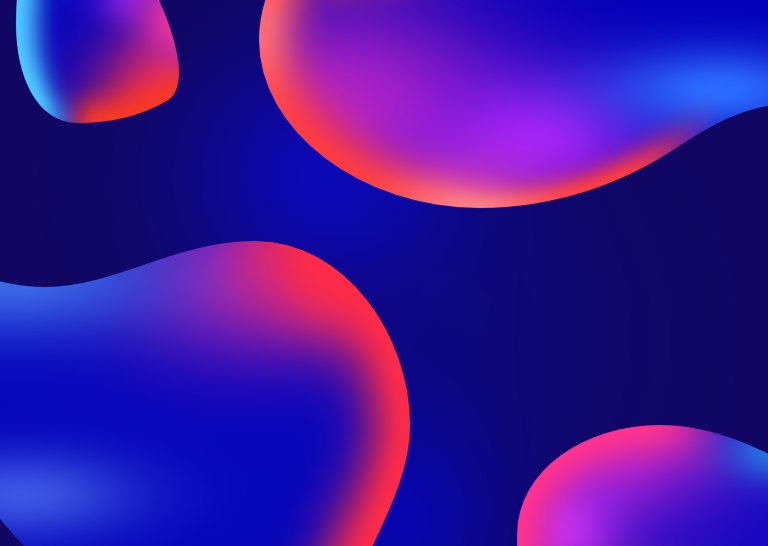
Write a WebGL 1 fragment shader that draws this background.

```glsl
precision highp float;
uniform vec2 u_resolution;

// Outline state: x is the squared distance, y is +1 inside and -1 outside
void addLine(vec2 p, vec2 a, vec2 b, inout vec2 outline) {
  vec2 e = b - a, w = p - a;
  vec2 q = w - e * clamp(dot(w, e) / dot(e, e), 0.0, 1.0);
  outline.x = min(outline.x, dot(q, q));
  if ((a.y > p.y) != (b.y > p.y) && w.x < e.x * w.y / e.y) outline.y = -outline.y;
}

void addCurve(vec2 p, vec2 a, vec2 b, vec2 c, vec2 d, inout vec2 outline) {
  vec2 last = a;
  for (int i = 1; i <= 16; i++) {
    float t = float(i) / 16.0, u = 1.0 - t;
    vec2 next = u * u * u * a + 3.0 * u * u * t * b + 3.0 * u * t * t * c + t * t * t * d;
    addLine(p, last, next, outline);
    last = next;
  }
}

float depthOf(vec2 outline) {
  return outline.y * sqrt(outline.x);
}

float glow(vec2 p, vec2 center, vec2 radius) {
  vec2 q = (p - center) / radius;
  return exp(-dot(q, q));
}

float rim(float depth, float width) {
  return exp(-depth * depth / (width * width));
}

vec3 backdrop(vec2 p) {
  vec3 col = mix(vec3(0.065, 0.025, 0.38), vec3(0.05, 0.03, 0.46), glow(p, vec2(4.5, 3.4), vec2(1.8)));
  col = mix(col, vec3(0.045, 0.03, 0.71), glow(p, vec2(3.3, 1.75), vec2(1.4, 1.25)));
  return mix(col, vec3(0.03, 0.02, 0.68), glow(p, vec2(4.0, 5.2), vec2(1.0, 1.2)));
}

vec3 paintTop(vec3 behind, vec2 p, float soft) {
  vec2 o = vec2(1e3, -1.0);
  addCurve(p, vec2(2.9, -0.5), vec2(2.7, -0.2), vec2(2.59, 0.1), vec2(2.59, 0.4), o);
  addCurve(p, vec2(2.59, 0.4), vec2(2.59, 1.3), vec2(3.6, 2.08), vec2(4.8, 2.08), o);
  addCurve(p, vec2(4.8, 2.08), vec2(5.5, 2.08), vec2(6.15, 1.86), vec2(6.65, 1.55), o);
  addCurve(p, vec2(6.65, 1.55), vec2(7.05, 1.3), vec2(7.4, 1.03), vec2(8.0, 1.03), o);
  addLine(p, vec2(8.0, 1.03), vec2(8.0, -0.6), o);
  addLine(p, vec2(8.0, -0.6), vec2(2.9, -0.5), o);
  float d = depthOf(o);
  vec3 col = vec3(0.01, 0.0, 0.72);
  col = mix(col, vec3(0.68, 0.13, 0.77), glow(p, vec2(3.5, 1.05), vec2(1.5, 1.1)));
  col = mix(col, vec3(0.64, 0.13, 0.96), glow(p, vec2(5.35, 1.4), vec2(1.15, 0.65)));
  col = mix(col, vec3(0.17, 0.42, 1.0), glow(p, vec2(7.2, 0.9), vec2(1.15, 0.42)));
  col = mix(col, vec3(0.88, 0.24, 0.75), 0.7 * glow(p, vec2(4.6, 1.95), vec2(0.8, 0.45)));
  // Warm lower edge, palest at its lowest point
  vec3 warm = mix(vec3(1.0, 0.23, 0.25), vec3(1.0, 0.5, 0.52), glow(p, vec2(4.7, 2.1), vec2(0.7, 0.5)));
  warm = mix(warm, vec3(1.0, 0.42, 0.46), glow(p, vec2(2.6, 0.3), vec2(0.6)));
  float width = mix(0.42, 0.2, smoothstep(3.2, 5.4, p.x));
  col = mix(col, warm, rim(d, width) * (1.0 - smoothstep(6.2, 7.3, p.x)));
  return mix(behind, col, smoothstep(-soft, soft, d));
}

vec3 paintLeft(vec3 behind, vec2 p, float soft) {
  vec2 o = vec2(1e3, -1.0);
  addCurve(p, vec2(-1.0, 2.4), vec2(-0.5, 2.68), vec2(0.0, 2.87), vec2(0.45, 2.87), o);
  addCurve(p, vec2(0.45, 2.87), vec2(1.15, 2.87), vec2(1.75, 2.41), vec2(2.55, 2.41), o);
  addCurve(p, vec2(2.55, 2.41), vec2(3.45, 2.41), vec2(4.1, 3.35), vec2(4.1, 4.25), o);
  addCurve(p, vec2(4.1, 4.25), vec2(4.1, 4.9), vec2(3.65, 5.5), vec2(3.3, 6.4), o);
  addCurve(p, vec2(3.3, 6.4), vec2(0.8, 6.4), vec2(0.3, 5.68), vec2(-0.6, 4.36), o);
  addLine(p, vec2(-0.6, 4.36), vec2(-1.0, 2.4), o);
  float d = depthOf(o);
  vec3 col = vec3(0.02, 0.02, 0.73);
  col = mix(col, vec3(0.63, 0.12, 0.68), glow(p, vec2(2.5, 2.75), vec2(1.2, 0.85)));
  col = mix(col, vec3(0.24, 0.42, 0.91), glow(p, vec2(0.1, 2.75), vec2(1.6, 0.6)));
  col = mix(col, vec3(0.25, 0.35, 0.9), 0.95 * glow(p, vec2(0.2, 4.95), vec2(1.15, 0.43)));
  col = mix(col, vec3(0.95, 0.17, 0.36), 0.85 * glow(p, vec2(3.25, 2.8), vec2(0.65, 0.6)));
  col = mix(col, vec3(1.0, 0.17, 0.28), rim(d, 0.48) * smoothstep(2.0, 3.3, p.x));
  return mix(behind, col, smoothstep(-soft, soft, d));
}

vec3 paintSmall(vec3 behind, vec2 p, float soft) {
  vec2 o = vec2(1e3, -1.0);
  addCurve(p, vec2(0.22, -0.4), vec2(0.18, -0.2), vec2(0.16, 0.0), vec2(0.16, 0.25), o);
  addCurve(p, vec2(0.16, 0.25), vec2(0.16, 0.75), vec2(0.36, 1.23), vec2(0.78, 1.23), o);
  addCurve(p, vec2(0.78, 1.23), vec2(1.15, 1.23), vec2(1.45, 1.14), vec2(1.68, 1.0), o);
  addCurve(p, vec2(1.68, 1.0), vec2(1.76, 0.95), vec2(1.79, 0.84), vec2(1.79, 0.72), o);
  addCurve(p, vec2(1.79, 0.72), vec2(1.79, 0.45), vec2(1.63, 0.05), vec2(1.4, -0.4), o);
  addLine(p, vec2(1.4, -0.4), vec2(0.22, -0.4), o);
  float d = depthOf(o);
  vec3 col = vec3(0.02, 0.01, 0.73);
  col = mix(col, vec3(0.4, 0.1, 0.92), glow(p, vec2(1.3, 0.0), vec2(0.35, 0.25)));
  col = mix(col, vec3(0.9, 0.17, 0.3), glow(p, vec2(1.6, 0.95), vec2(0.68, 0.6)));
  col = mix(col, vec3(0.92, 0.2, 0.62), glow(p, vec2(1.75, 0.2), vec2(0.38, 0.5)));
  col = mix(col, vec3(0.97, 0.22, 0.15), rim(d, 0.26) * smoothstep(0.5, 1.0, p.x) * smoothstep(0.5, 1.0, p.y));
  col = mix(col, vec3(0.3, 0.78, 1.0), rim(d, 0.26) * (1.0 - smoothstep(0.35, 0.85, p.x)));
  return mix(behind, col, smoothstep(-soft, soft, d));
}

vec3 paintCorner(vec3 behind, vec2 p, float soft) {
  vec2 o = vec2(1e3, -1.0);
  addCurve(p, vec2(5.2, 6.0), vec2(5.17, 5.75), vec2(5.17, 5.55), vec2(5.17, 5.35), o);
  addCurve(p, vec2(5.17, 5.35), vec2(5.17, 4.7), vec2(5.85, 4.25), vec2(6.6, 4.25), o);
  addCurve(p, vec2(6.6, 4.25), vec2(7.15, 4.25), vec2(7.7, 4.5), vec2(8.3, 4.9), o);
  addLine(p, vec2(8.3, 4.9), vec2(8.3, 6.0), o);
  addLine(p, vec2(8.3, 6.0), vec2(5.2, 6.0), o);
  float d = depthOf(o);
  vec3 col = vec3(0.08, 0.03, 0.75);
  col = mix(col, vec3(0.62, 0.12, 0.82), glow(p, vec2(6.2, 4.55), vec2(1.0, 0.7)));
  col = mix(col, vec3(0.74, 0.18, 0.94), glow(p, vec2(5.65, 5.3), vec2(0.55, 0.6)));
  col = mix(col, vec3(1.0, 0.2, 0.56), rim(d, 0.34) * (1.0 - smoothstep(6.4, 7.5, p.x)));
  col = mix(col, vec3(0.16, 0.46, 0.88), glow(p, vec2(7.75, 4.5), vec2(0.5, 0.32)));
  return mix(behind, col, smoothstep(-soft, soft, d));
}

void main() {
  // The canvas is 5.46 units tall, with y running down
  float unit = 5.46 / u_resolution.y;
  vec2 p = vec2(gl_FragCoord.x, u_resolution.y - gl_FragCoord.y) * unit;
  float soft = 0.7 * unit;
  vec3 col = backdrop(p);
  col = paintTop(col, p, soft);
  col = paintLeft(col, p, soft);
  col = paintSmall(col, p, soft);
  col = paintCorner(col, p, soft);
  gl_FragColor = vec4(col, 1.0);
}
```
